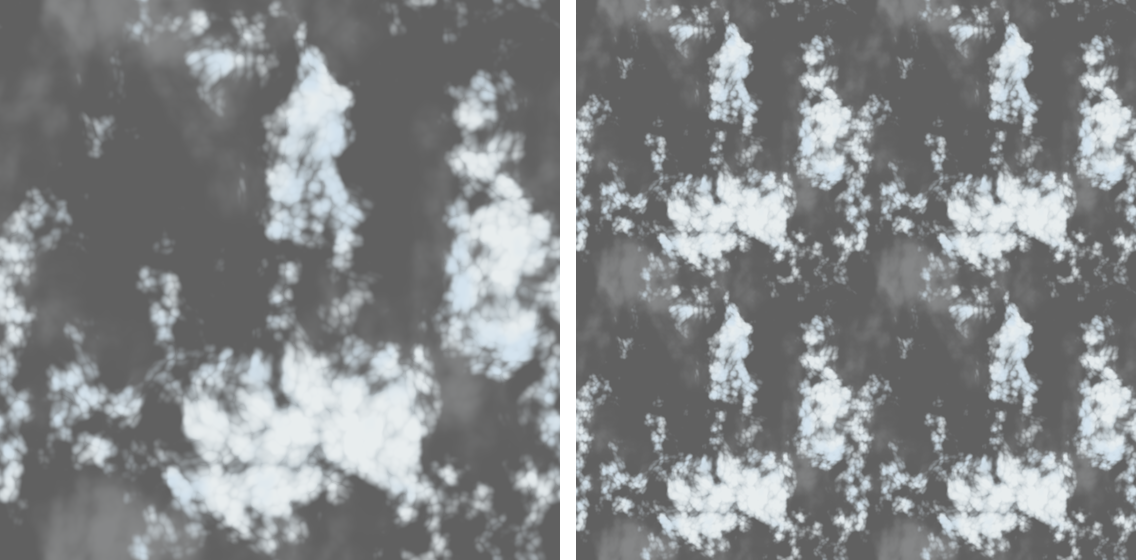
Left: one tile. Right: repeated 2 by 2.
Reproduce this texture procedurally as a three.js fragment shader.

```glsl
// Seamless patches of billowing pale clouds and thin haze over flat grey.
varying vec2 vUv;

const vec3 GREY_BASE = vec3(0.378, 0.378, 0.378);
const vec3 HAZE_GREY = vec3(0.70, 0.71, 0.715);
const vec3 CLOUD_SHADE = vec3(0.70, 0.745, 0.77);
const vec3 CLOUD_BLUE = vec3(0.83, 0.89, 0.935);
const vec3 CLOUD_WHITE = vec3(0.91, 0.93, 0.935);
const float BILLOW_MEAN = 0.75;

// Wraps a cell index; the half keeps rounding away from whole multiples.
vec2 wrapCell(vec2 cell, vec2 period) {
  return floor(cell - period * floor((cell + 0.5) / period) + 0.5);
}

vec2 hash2(vec2 cell, float seed) {
  vec3 p = fract(vec3(cell.xyx + seed * 7.31) * vec3(0.1031, 0.1030, 0.0973));
  p += dot(p, p.yzx + 33.33);
  return fract((p.xx + p.yz) * p.zy);
}

// Value noise that repeats after a whole number of cells.
float wrapNoise(vec2 uv, vec2 period, float seed) {
  vec2 p = uv * period;
  vec2 cell = floor(p);
  vec2 f = p - cell;
  vec2 w = f * f * f * (f * (f * 6.0 - 15.0) + 10.0);
  vec2 lo = wrapCell(cell, period);
  vec2 hi = wrapCell(cell + 1.0, period);
  float bottom = mix(hash2(lo, seed).x, hash2(vec2(hi.x, lo.y), seed).x, w.x);
  float top = mix(hash2(vec2(lo.x, hi.y), seed).x, hash2(hi, seed).x, w.x);
  return mix(bottom, top, w.y);
}

float fbm(vec2 uv, vec2 period, float seed) {
  float sum = 0.0;
  float weight = 0.533;
  for (int i = 0; i < 4; i++) {
    sum += weight * wrapNoise(uv, period, seed + float(i));
    period *= 2.0;
    weight *= 0.5;
  }
  return sum;
}

// Rounded bumps: a smooth minimum of squared distances to scattered centres.
float puffs(vec2 uv, vec2 period, float seed) {
  vec2 p = uv * period;
  vec2 cell = floor(p);
  float sum = 0.0;
  for (int y = -1; y <= 1; y++) {
    for (int x = -1; x <= 1; x++) {
      vec2 neighbour = cell + vec2(float(x), float(y));
      vec2 offset = neighbour + hash2(wrapCell(neighbour, period), seed) - p;
      sum += exp(-8.0 * dot(offset, offset));
    }
  }
  return clamp(1.0 + 0.2 * log(sum + 0.0001), 0.0, 1.0);
}

float billows(vec2 uv, vec2 period, float seed) {
  float sum = 0.0;
  float weight = 0.57;
  for (int i = 0; i < 3; i++) {
    sum += weight * puffs(uv, period, seed + float(i));
    period *= 2.0;
    weight *= 0.5;
  }
  return sum;
}

void main() {
  // Slight wrapping distortion breaks up the lattices but keeps puffs round.
  vec2 drift = vec2(wrapNoise(vUv, vec2(10.0), 3.0), wrapNoise(vUv, vec2(10.0), 11.0));
  vec2 uv = vUv + 0.025 * (drift - 0.5);

  // Upright clumps with small puffs along their edges.
  float clumps = fbm(uv, vec2(7.0, 4.0), 21.0);
  float billow = billows(uv, vec2(18.0, 17.0), 31.0) - BILLOW_MEAN;
  float density = clumps + 0.4 * billow;
  float cloud = smoothstep(0.45, 0.66, density);

  // Broad, blurred veil behind the clumps.
  float veil = fbm(uv, vec2(5.0, 3.0), 41.0) + 0.1 * billow;
  float haze = 0.46 * smoothstep(0.46, 0.74, veil);

  // Creases and thin parts fall grey, thick crowns turn pale blue or white.
  float crown = smoothstep(-0.22, 0.24, 0.7 * billow + 0.9 * (clumps - 0.58));
  float tint = smoothstep(0.35, 0.65, fbm(uv, vec2(9.0, 8.0), 51.0));
  vec3 lit = mix(CLOUD_BLUE, CLOUD_WHITE, tint);
  vec3 cloudColor = mix(CLOUD_SHADE, lit, crown);

  vec3 color = mix(GREY_BASE, HAZE_GREY, haze);
  color = mix(color, cloudColor, cloud);
  gl_FragColor = vec4(color, 1.0);
}
```
